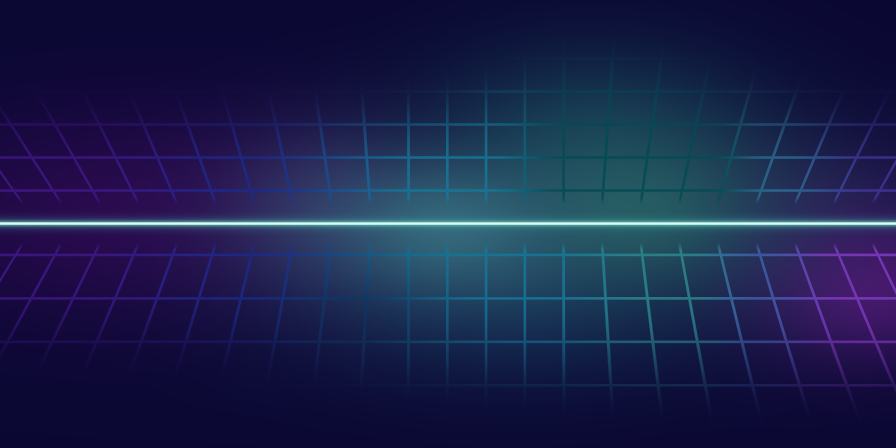
Give the GLSL for this background, as a WebGL 1 fragment shader.

```glsl
precision highp float;
// Neon horizon between two fanned grids, over soft teal and violet glows.
uniform vec2 u_resolution;

// Soft elliptical falloff around a centre.
float glow(vec2 p, vec2 centre, vec2 radius) {
  vec2 q = (p - centre) / radius;
  return exp(-dot(q, q));
}

// Antialiased stroke of a given half width.
float stroke(float dist, float halfWidth, float pixel) {
  return clamp((halfWidth - dist) / pixel + 0.5, 0.0, 1.0);
}

// Distance to the nearest multiple of a spacing.
float repeatDist(float x, float spacing) {
  return abs(fract(x / spacing + 0.5) - 0.5) * spacing;
}

// Here p.x runs from 0 to 2 and p.y is the height over the horizon.
vec3 backdrop(vec2 p) {
  vec3 c = vec3(0.040, 0.030, 0.200);
  c = mix(c, vec3(0.18, 0.04, 0.32), 0.90 * glow(p, vec2(0.32, 0.02), vec2(0.58, 0.23)));
  c = mix(c, vec3(0.17, 0.13, 0.35), 0.75 * glow(p, vec2(1.80, 0.03), vec2(0.40, 0.18)));
  c = mix(c, vec3(0.32, 0.10, 0.46), 0.85 * glow(p, vec2(1.94, -0.15), vec2(0.27, 0.16)));
  c = mix(c, vec3(0.24, 0.24, 0.43), 0.65 * glow(p, vec2(0.72, 0.03), vec2(0.24, 0.18)));
  c = mix(c, vec3(0.09, 0.22, 0.36), 0.70 * glow(p, vec2(1.15, -0.17), vec2(0.48, 0.19)));
  c = mix(c, vec3(0.09, 0.26, 0.34), 0.80 * glow(p, vec2(1.32, 0.20), vec2(0.37, 0.20)));
  c = mix(c, vec3(0.15, 0.39, 0.39), 0.85 * glow(p, vec2(1.43, 0.03), vec2(0.29, 0.18)));
  return mix(c, vec3(0.22, 0.45, 0.51), 0.85 * glow(p, vec2(1.00, -0.01), vec2(0.28, 0.16)));
}

// Stroke colour changes along the horizon, differently on each side.
vec3 gridColor(vec2 p) {
  vec3 c = mix(vec3(0.25, 0.09, 0.53), vec3(0.11, 0.16, 0.55), smoothstep(0.15, 0.55, p.x));
  c = mix(c, vec3(0.08, 0.47, 0.60), smoothstep(0.55, 0.95, p.x));
  if (p.y > 0.0) {
    c = mix(c, vec3(0.01, 0.29, 0.33), smoothstep(1.08, 1.27, p.x));
    c = mix(c, vec3(0.17, 0.42, 0.57), smoothstep(1.58, 1.72, p.x));
    return mix(c, vec3(0.25, 0.20, 0.60), smoothstep(1.75, 1.95, p.x));
  }
  c = mix(c, vec3(0.17, 0.53, 0.56), smoothstep(1.20, 1.45, p.x));
  c = mix(c, vec3(0.25, 0.37, 0.68), smoothstep(1.53, 1.70, p.x));
  c = mix(c, vec3(0.49, 0.23, 0.76), smoothstep(1.70, 1.87, p.x));
  return mix(c, vec3(0.03, 0.17, 0.33), 0.85 * glow(p, vec2(0.80, -0.21), vec2(0.17, 0.12)));
}

float gridMask(vec2 p, float pixel) {
  bool above = p.y > 0.0;
  float d = abs(p.y);

  // Undo the outward fan; the central columns stay upright.
  float u = abs(p.x - 1.085);
  float spread = 1.0 + (above ? 0.82 : 0.70) * max(d - 0.05, 0.0);
  u = min(u, 0.172) + max(u - 0.172, 0.0) / spread;
  float columns = stroke(repeatDist(u, 0.0865), 0.0029, pixel);
  columns *= smoothstep(0.040, 0.062, d);

  float rowDist = above ? repeatDist(d, 0.0737) : repeatDist(d - 0.070, 0.097);
  float rows = stroke(rowDist, 0.0029, pixel) * step(0.035, d);

  // Fade the grid away from the horizon.
  float reach = above ? 0.32 + 0.13 * glow(vec2(p.x, 0.0), vec2(1.36, 0.0), vec2(0.28, 1.0))
                      : 0.36 + 0.10 * smoothstep(0.2, 1.7, p.x);
  return max(columns, rows) * (1.0 - smoothstep(0.35 * reach, reach, d));
}

void main() {
  float pixel = 1.0 / u_resolution.y;
  vec2 p = gl_FragCoord.xy * pixel;
  p.x += 1.0 - 0.5 * u_resolution.x * pixel;
  p.y -= 0.501;
  float d = abs(p.y);

  vec3 color = backdrop(p);
  color = mix(color, gridColor(p), 0.85 * gridMask(p, pixel));

  // Horizon beam: wide haze, mint halo and a pale core.
  color = mix(color, vec3(0.25, 0.58, 0.60), 0.35 * exp(-d * d / 0.00025));
  color = mix(color, vec3(0.40, 0.77, 0.71), 0.80 * exp(-d * d / 0.00004));
  color = mix(color, vec3(0.86, 1.00, 0.97), stroke(d, 0.0026, pixel));
  gl_FragColor = vec4(color, 1.0);
}
```
